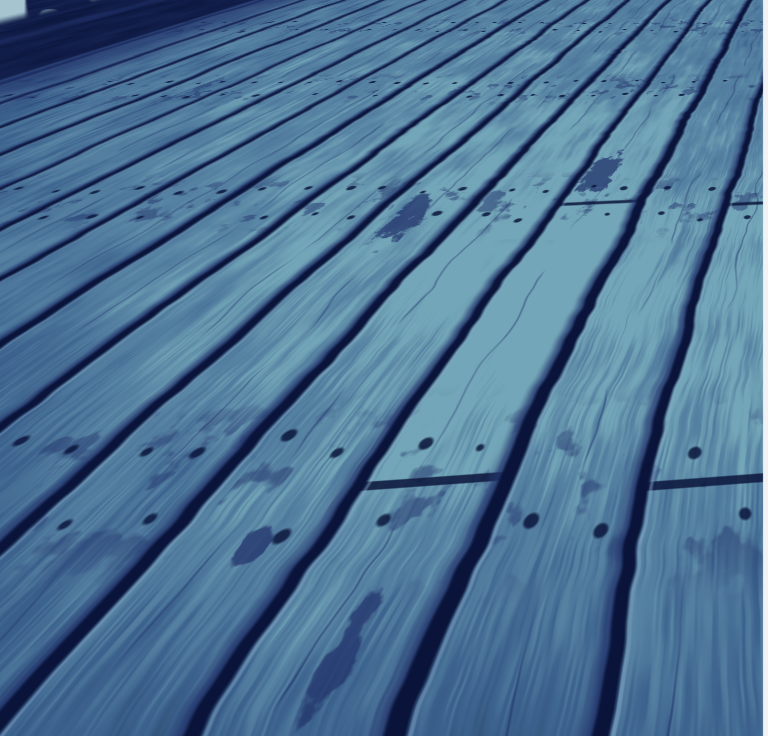
This texture is drawn by a WebGL 2 fragment shader. Its source:

```glsl
#version 300 es
precision highp float;
// Weathered blue deck boards running to a vanishing point, with a dark rail.
// Each pixel is projected to board coordinates (across, along); gaps, joints,
// nails, grain and stains are then drawn there by repeats and value noise.
#define VANISH vec2(1.091, 1.249)
#define FIRST_GAP 0.2485
#define BOARD_PITCH 0.2122
#define GAP_HALF 0.056
#define JOIST_START 0.905
#define JOIST_PITCH 0.653
#define JOINT_BOARD 1.0
#define RAIL_EDGE 13.2
#define GRAIN 0.34
#define MARGIN 0.9935

uniform vec2 u_resolution;
out vec4 outColor;

const vec3 INK = vec3(0.04, 0.08, 0.23);
const vec3 NAVY = vec3(0.13, 0.20, 0.42);
const vec3 SLATE = vec3(0.23, 0.38, 0.55);
const vec3 STEEL = vec3(0.33, 0.50, 0.63);
const vec3 TEAL = vec3(0.45, 0.65, 0.72);
const vec3 PAPER = vec3(0.94, 0.95, 0.96);

float hash(vec2 p) {
  return fract(sin(dot(p, vec2(127.1, 311.7))) * 43758.5453);
}

float noise(vec2 p) {
  vec2 i = floor(p), f = fract(p);
  f = f * f * (3.0 - 2.0 * f);
  return mix(mix(hash(i), hash(i + vec2(1, 0)), f.x),
             mix(hash(i + vec2(0, 1)), hash(i + vec2(1, 1)), f.x), f.y);
}

float fbm(vec2 p) {
  float sum = 0.0, amp = 0.5;
  for (int i = 0; i < 4; i++) {
    sum += amp * noise(p);
    p = p * 2.03 + 17.0;
    amp *= 0.5;
  }
  return sum;
}

// Soft-edged band: 1 where d is below w
float band(float d, float w, float aa) {
  return 1.0 - smoothstep(w - aa, w + aa, d);
}

// Ragged worn patch on the boards
float stain(vec2 b, vec2 centre, vec2 size) {
  float d = length((b - centre) / size);
  return band(d + 1.5 * (fbm(b * vec2(9.0, 34.0)) - 0.47), 0.85, 0.15);
}

void main() {
  vec2 p = gl_FragCoord.xy / u_resolution;

  // Projection to the deck: x counts boards to the left, y is depth
  float drop = VANISH.y - p.y;
  vec2 b = vec2(((VANISH.x - p.x) / drop - FIRST_GAP) / BOARD_PITCH, 0.817 / drop);
  b.x -= 0.7 * p.x * p.y * (1.0 - p.y);
  vec2 aa = fwidth(b);
  float across = b.x + 0.07 * (noise(vec2(b.x * 0.8, b.y * 7.0)) - 0.5)
               + 0.02 * (noise(vec2(b.x, b.y * 40.0)) - 0.5);
  float board = floor(across), f = fract(across);
  float row = (b.y - JOIST_START) / JOIST_PITCH;
  float jointed = 1.0 - step(0.5, abs(abs(board) - JOINT_BOARD));
  float section = floor(row) * jointed;

  // Board tone: pool of light, board variation, mottling and long grain
  float tone = 1.0 - 1.05 * length((p - vec2(0.69, 0.62)) * vec2(0.85, 1.1));
  tone += 0.16 * (hash(vec2(board, section)) - 0.5);
  tone += 0.2 * jointed * step(0.0, row) * band(row, 1.0, 0.01) * step(0.0, board);
  tone += 0.5 * (fbm(vec2(b.x * 3.0, b.y * 8.0)) - 0.47);
  float detail = 1.0 - smoothstep(0.008, 0.03, aa.x);
  float bend = 0.03 * noise(vec2(board * 5.0, b.y * 9.0));
  float fine = noise(vec2((across + bend) * 58.0, b.y * 16.0));
  float broad = noise(vec2((across + bend) * 19.0, b.y * 9.0 + 40.0));
  tone += GRAIN * ((fine - 0.5) * detail + 0.6 * (broad - 0.5));
  vec3 color = mix(SLATE, STEEL, smoothstep(0.15, 0.55, tone));
  color = mix(color, TEAL, smoothstep(0.5, 0.88, tone));
  color *= 0.86 + 0.14 * smoothstep(-0.2, 0.2, tone);

  // Hairline cracks wandering along the boards
  float path = 0.3 + 0.35 * hash(vec2(board, 4.0)) + 0.1 * noise(vec2(board * 7.0, b.y * 11.0));
  float crack = band(abs(f - path), 0.006, aa.x) * smoothstep(0.35, 0.6, noise(vec2(board, b.y * 8.0)));
  color = mix(color, NAVY, 0.6 * crack);

  // Worn patches and smudges gathered over the joists
  float wear = max(stain(b, vec2(1.47, 0.72), vec2(0.09, 0.075)),
                   stain(b, vec2(3.62, 1.51), vec2(0.22, 0.1)));
  wear = max(wear, stain(b, vec2(1.75, 1.69), vec2(0.22, 0.1)));
  wear = max(wear, stain(b, vec2(2.4, 0.824), vec2(0.1, 0.022)));
  float joist = floor(row + 0.5);
  float offset = (row - joist) * JOIST_PITCH;
  float smudge = smoothstep(0.56, 0.68, fbm(vec2(b.x * 5.0, b.y * 22.0)));
  smudge *= 1.0 - smoothstep(0.04, 0.16, abs(offset));
  color = mix(color, NAVY, max(0.75 * wear, 0.5 * smudge));

  // Nails: two rows beside each joist, two per board
  for (int i = 0; i < 4; i++) {
    vec2 side = vec2(i % 2, i / 2);
    vec2 id = vec2(board * 2.0 + side.x, joist * 2.0 + side.y);
    vec2 jitter = vec2(hash(id), hash(id + 31.0)) - 0.5;
    vec2 spot = vec2(f - 0.28 - 0.46 * side.x, offset - 0.11 * (side.y - 0.5));
    spot -= jitter * vec2(0.12, 0.03);
    float size = 0.6 + 0.6 * hash(id + 7.0);
    float nail = band(length(spot / vec2(0.042, 0.008)), size, 0.25 + aa.x * 8.0);
    color = mix(color, INK, 0.85 * nail * step(0.25, hash(id + 13.0)));
  }

  // Butt joints across the jointed boards
  float joint = band(abs(offset + 0.015 * (f - 0.5)), 0.006, aa.y);
  color = mix(color, INK, 0.85 * joint * jointed * band(joist, 1.5, 0.1));

  // Gaps: shaded far edge, pale near edge, dark slot
  float nearest = floor(across + 0.5), g = across - nearest;
  float slot = GAP_HALF * (0.75 + 0.5 * hash(vec2(nearest, 9.0)));
  slot *= 1.0 - 0.3 * smoothstep(5.0, 10.0, nearest);
  float shade = step(0.0, g) * (1.0 - smoothstep(slot, slot + 0.11, g));
  color = mix(color, NAVY, 0.8 * shade);
  float rim = band(abs(g + slot + 0.018), 0.012, aa.x);
  color = mix(color, vec3(0.52, 0.65, 0.78), 0.45 * rim);
  color = mix(color, INK, band(abs(g), slot, aa.x + 0.008));

  // Rail in the far corner, with its shadow and glints beyond
  color = mix(color, NAVY, 0.75 * smoothstep(RAIL_EDGE - 2.2, RAIL_EDGE, b.x));
  vec3 rail = mix(INK, NAVY, 0.6 * fbm(vec2(b.x * 4.0, b.y * 6.0)));
  rail = mix(rail, NAVY, 0.5 * band(abs(b.x - RAIL_EDGE - 2.4), 0.2, 0.15));
  float glint = smoothstep(0.45, 0.6, noise(p * 45.0)) * smoothstep(16.8, 17.8, b.x);
  rail = mix(rail, mix(TEAL, PAPER, 0.4), glint);
  color = mix(color, rail, smoothstep(-aa.x, aa.x, b.x - RAIL_EDGE));

  // Pale margin on the right
  color = mix(color, PAPER, smoothstep(-0.001, 0.001, p.x - MARGIN));
  outColor = vec4(color, 1.0);
}
```
